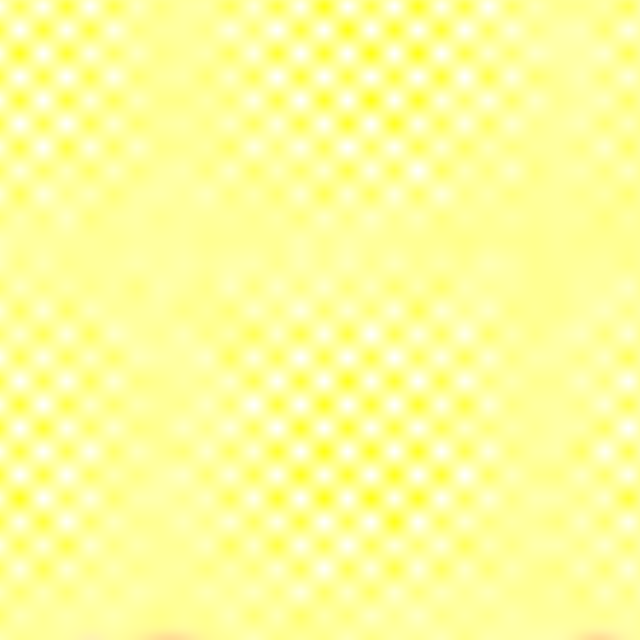
A Shadertoy shader for this background:

```glsl
// Pale yellow checkerboard of soft white and yellow dots, fading in and out in broad beats.
#define CELLS 27.33                  // dots per canvas side
#define FIRST_DOT vec2(0.031, 0.0105) // first dot, from the top left
#define BEAT vec2(0.605, 0.63)       // distance between faded bands
#define BEAT_START vec2(0.235, 0.61) // first faded band, from the lower left
#define BEAT_TILT 0.05               // lean of the upright bands
#define BASE_BLUE 0.62
#define CONTRAST 0.48
#define DOT_JITTER 0.5               // strength variation between dots
#define GRAIN 0.14                   // brightness variation between dots
#define ROUNDNESS 0.4                // 0 pointed dots, 1 flat dots

const float PI = 3.14159265;

float hash(vec2 p) {
    vec3 q = fract(vec3(p.xyx) * 0.1031);
    q += dot(q, q.yzx + 33.33);
    return fract((q.x + q.y) * q.z);
}

// Signed strength of the checkerboard; its sign flips across each band
float beat(vec2 p) {
    p.x -= BEAT_TILT * p.y;
    vec2 wave = sin(PI * (p - BEAT_START) / BEAT);
    return wave.x * wave.y;
}

// Blue level at one dot, with cells counted from the top left
float dotLevel(vec2 cell) {
    vec2 p = FIRST_DOT + cell / CELLS;
    float parity = 1.0 - 2.0 * mod(cell.x + cell.y, 2.0);
    float strength = 1.0 + DOT_JITTER * (hash(cell + 17.0) - 0.5);
    float grain = GRAIN * (hash(cell + 71.0) - 0.5);
    float level = BASE_BLUE + CONTRAST * parity * strength * beat(vec2(p.x, 1.0 - p.y)) + grain;
    return clamp(level, 0.06, 1.0);
}

// Soft stain resting on the lower edge
float stain(vec2 p, float x, float width) {
    vec2 d = (p - vec2(x, 0.0)) / vec2(width, 0.014);
    return exp(-dot(d, d));
}

void mainImage(out vec4 fragColor, in vec2 fragCoord) {
    vec2 uv = fragCoord / iResolution.xy;

    // Blend the four nearest dots
    vec2 grid = (vec2(uv.x, 1.0 - uv.y) - FIRST_DOT) * CELLS;
    vec2 cell = floor(grid);
    vec2 f = grid - cell;
    f = mix(f, f * f * (3.0 - 2.0 * f), ROUNDNESS);
    float top = mix(dotLevel(cell), dotLevel(cell + vec2(1, 0)), f.x);
    float bottom = mix(dotLevel(cell + vec2(0, 1)), dotLevel(cell + vec2(1, 1)), f.x);
    vec3 color = vec3(1.0, 1.0, mix(top, bottom, f.y));

    // Faint orange stains along the lower edge
    float orange = stain(uv, 0.265, 0.045) + stain(uv, 0.935, 0.035);
    color = mix(color, vec3(1.0, 0.86, 0.58), min(orange, 1.0));
    color = mix(color, vec3(1.0, 0.93, 0.72), 0.7 * stain(uv, 0.143, 0.025));

    fragColor = vec4(color, 1.0);
}
```
